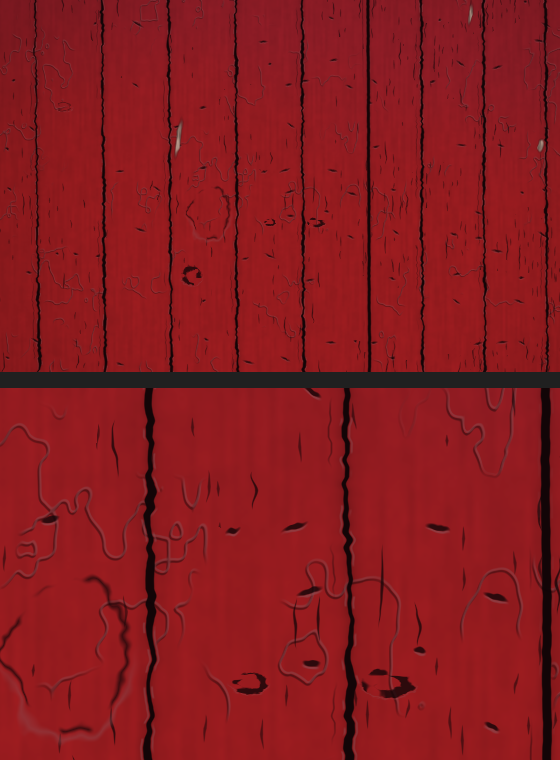
Top: the whole. Bottom: its middle third, enlarged.
This texture is drawn by a WebGL 2 fragment shader. Its source:

```glsl
#version 300 es
precision highp float;
// Weathered red-painted vertical boards with ragged dark seams, cracks, chips and knots.
#define SEAMS 9
#define SEAM_WIDTH 0.0021
#define FIRST_SEAM 0.070
#define BOARD_WIDTH 0.118
#define CRACK_AMOUNT 0.42
#define CHIP_AMOUNT 0.17
#define GRAIN 0.07
#define RED vec3(0.588, 0.105, 0.118)
#define CRIMSON vec3(0.545, 0.108, 0.145)
#define DARK vec3(0.070, 0.020, 0.030)
#define PINK vec3(0.550, 0.290, 0.310)
#define WOOD vec3(0.640, 0.530, 0.480)
uniform vec2 u_resolution;
out vec4 outColor;

float hash(vec2 p) {
  vec3 q = fract(p.xyx * 0.1031);
  q += dot(q, q.yzx + 33.33);
  return fract((q.x + q.y) * q.z);
}

float noise(vec2 p) {
  vec2 i = floor(p), f = fract(p);
  f = f * f * (3.0 - 2.0 * f);
  return mix(mix(hash(i), hash(i + vec2(1, 0)), f.x),
             mix(hash(i + vec2(0, 1)), hash(i + vec2(1, 1)), f.x), f.y);
}

float fbm(vec2 p) {
  return 0.55 * noise(p) + 0.3 * noise(p * 2.1 + 7.3) + 0.15 * noise(p * 4.3 + 3.1);
}

// Soft-edged coverage of a shape whose signed distance is d
float cover(float d, float px) { return 1.0 - smoothstep(-px, px, d); }

// Seam centre: boards get narrower past the sixth seam, and all lean slightly
float seamX(float i, float y) {
  float x = FIRST_SEAM + BOARD_WIDTH * i - step(5.5, i) * (0.023 + 0.007 * (i - 6.0));
  return x - y / 0.664 * (0.003 + 0.005 * max(0.0, 1.0 - i / 3.0));
}

// Thin vertical splits, one candidate per jittered cell
float cracks(vec2 p, vec2 size, float amount, float px) {
  float column = floor(p.x / size.x);
  vec2 g = vec2(p.x / size.x, p.y / size.y + hash(vec2(column, 5.0)));
  vec2 id = floor(g), f = fract(g);
  float x = 0.5 + 0.3 * (hash(id + 3.0) - 0.5) + 0.35 * (noise(vec2(id.x * 9.0, p.y * 110.0)) - 0.5);
  float reach = 0.15 + 0.33 * hash(id + 8.0);
  float taper = 1.0 - abs(f.y - 0.5) / reach;
  float d = abs(f.x - x) * size.x - 0.0009 * taper;
  return cover(d, px) * smoothstep(0.0, 0.25, taper) * step(hash(id), amount);
}

// Small tilted flakes: x is the dark hollow, y its lit lower lip
vec2 chips(vec2 p, float px) {
  vec2 g = p / 0.038, id = floor(g);
  vec2 q = (fract(g) - 0.3 - 0.4 * vec2(hash(id + 1.0), hash(id + 2.0))) * 0.038;
  q.y += q.x * (hash(id + 4.0) - 0.3);
  q += 0.0015 * (noise(p * 300.0) - 0.5);
  vec2 radius = vec2(0.002 + 0.005 * hash(id + 6.0), 0.0017);
  float hollow = cover((length(q / radius) - 1.0) * radius.y, px);
  float lip = cover((length((q + vec2(0.0, 0.0015)) / radius) - 1.0) * radius.y, px);
  return vec2(hollow, lip * (1.0 - hollow)) * step(hash(id), CHIP_AMOUNT);
}

// Curled paint edges along a noise contour
float curl(vec2 p, float px) {
  float n = fbm(p * vec2(27.0, 20.0)), e = 0.001;
  vec2 slope = vec2(fbm((p + vec2(e, 0)) * vec2(27.0, 20.0)), fbm((p + vec2(0, e)) * vec2(27.0, 20.0))) - n;
  float d = abs(n - 0.52) * e / max(length(slope), 0.004);
  return cover(d - 0.0007, px) * smoothstep(0.56, 0.72, noise(p * 19.0 + 9.0));
}

void main() {
  vec2 p = gl_FragCoord.xy / u_resolution.x;
  float px = 0.9 / u_resolution.x;
  float top = p.y * u_resolution.x / u_resolution.y;

  // Paint tone, mottling and grain
  float tone = smoothstep(0.45, 1.0, top + 0.2 * (p.x - 0.5) + 0.2 * (fbm(p * 6.0) - 0.5));
  vec3 color = mix(RED, CRIMSON, tone);
  color *= 1.0 + GRAIN * (noise(p * vec2(230.0, 22.0)) - 0.5) + GRAIN * (fbm(p * 90.0) - 0.5);
  color *= 1.0 - 0.16 * smoothstep(0.3, 0.75, length(vec2(p.x - 0.55, (top - 0.4) * 0.66)));

  // Lit and shaded sides of peeling paint
  color = mix(color, DARK, 0.45 * curl(p + vec2(0.0008, 0.0014), px));
  color = mix(color, PINK, 0.5 * curl(p, px));

  // Splits, denser towards the right
  float amount = CRACK_AMOUNT * mix(0.22, 1.0, smoothstep(0.5, 0.95, p.x)) * smoothstep(0.35, 0.75, noise(p * 9.0 + 4.0));
  float split = max(cracks(p, vec2(0.012, 0.055), amount, px), 0.7 * cracks(p + 3.7, vec2(0.008, 0.024), amount, px));
  color = mix(color, DARK, 0.75 * split);
  vec2 chip = chips(p, px);
  color = mix(mix(color, PINK, 0.65 * chip.y), DARK, 0.8 * chip.x);

  // Knots and one peeled loop: centre, radius, ring thickness
  vec4 knots[5] = vec4[5](vec4(0.342, 0.172, 0.017, 0.22), vec4(0.482, 0.267, 0.010, 0.25),
    vec4(0.564, 0.267, 0.013, 0.28), vec4(0.115, 0.474, 0.015, 0.10), vec4(0.374, 0.285, 0.041, 0.022));
  for (int i = 0; i < 5; i++) {
    vec4 k = knots[i];
    vec2 q = (p - k.xy) / k.z;
    q.y *= i == 0 ? 1.0 : i == 4 ? 0.8 : 1.7;
    float r = length(q) + 0.5 * (fbm(q * 2.2 + float(i) * 5.0) - 0.5);
    float broken = smoothstep(0.36, 0.56, noise(q * 2.0 + float(i) * 3.7));
    float ring = cover(abs(r - 0.85) - k.w, px / k.z + 0.03) * broken;
    float lip = cover(abs(r - 0.95 - k.w) - 0.04, px / k.z + 0.04) * smoothstep(0.2, -0.6, q.y);
    color = mix(color, PINK, 0.45 * lip);
    color = mix(color, DARK, (i == 3 ? 0.4 : 0.8) * ring);
  }

  // Slivers of bare wood: centre, half length, half width
  vec4 slivers[3] = vec4[3](vec4(0.319, 0.417, 0.027, 0.0042), vec4(0.840, 0.638, 0.014, 0.003), vec4(0.965, 0.404, 0.010, 0.005));
  for (int i = 0; i < 3; i++) {
    vec2 q = p - slivers[i].xy;
    q.x += 0.003 * (noise(p * 130.0) - 0.5) - 0.15 * q.y;
    float d = (length(q / slivers[i].wz) - 1.0) * slivers[i].w;
    color = mix(color, DARK, 0.4 * cover(d - 0.001, px));
    color = mix(color, WOOD * (0.6 + 0.6 * noise(p * vec2(420.0, 90.0))), cover(d, px));
  }

  // Seams with shadow, chipped pink rims and a hairline beside each
  for (int n = 0; n < SEAMS; n++) {
    float i = float(n), rough = n == 5 ? 0.25 : 1.0;
    float wobble = 0.003 * (noise(vec2(i * 7.0, p.y * 60.0)) - 0.5) + 0.0025 * (noise(vec2(i * 5.0, p.y * 210.0)) - 0.5);
    float d = p.x - seamX(i, p.y) - rough * wobble;
    float width = SEAM_WIDTH * (n == 5 ? 1.25 : 0.45 + 0.9 * noise(vec2(i * 3.0, p.y * 45.0)));
    if (n == 0) width *= mix(1.0, 0.55, smoothstep(0.1, 0.35, p.y));
    color *= 1.0 - 0.28 * exp(-abs(d) / 0.003);
    float flaked = smoothstep(0.52, 0.72, noise(vec2(i * 11.0 + step(0.0, d), p.y * 130.0)));
    color = mix(color, PINK, 0.5 * rough * flaked * cover(abs(abs(d) - width - 0.0012) - 0.0006, px));
    float hairline = smoothstep(0.45, 0.7, noise(vec2(i * 13.0, p.y * 24.0)));
    color = mix(color, DARK, 0.4 * hairline * cover(abs(d + 0.0095) - 0.0005, px));
    color = mix(color, DARK * 0.8, 0.96 * cover(abs(d) - width, px));
  }
  outColor = vec4(color, 1.0);
}
```
